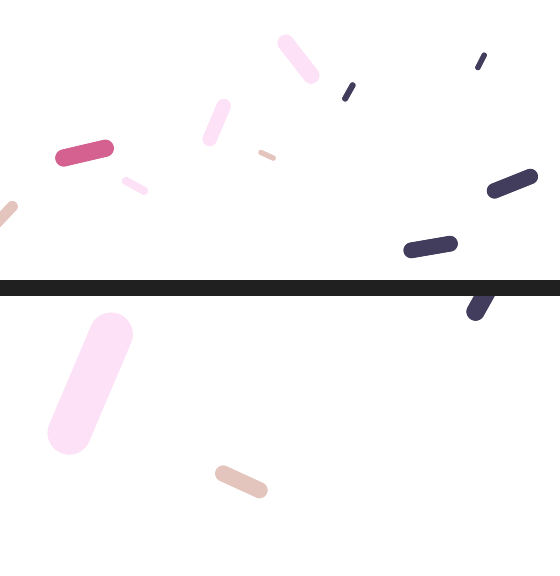
Top: the whole. Bottom: its middle third, enlarged.
Reproduce this pattern procedurally as a WebGL 2 fragment shader.

```glsl
#version 300 es
precision highp float;

uniform vec2 u_resolution;
out vec4 fragColor;

#define PIECES 10
#define STRETCH 2.45
#define SPREAD_START vec2(0.915, 0.30)
#define SPREAD_STEP vec2(0.618, 0.57)
#define MARGIN 0.11

const vec3 PAPER = vec3(1.0);
const vec3 NAVY = vec3(0.258, 0.240, 0.363);
const vec3 BLUSH = vec3(0.992, 0.886, 0.969);
const vec3 ROSE = vec3(0.830, 0.380, 0.560);
const vec3 SAND = vec3(0.890, 0.773, 0.745);

struct Piece {
    vec3 color;
    float tilt;   // radians
    float radius; // in canvas heights
};

// Large pieces come first, small ones last
const Piece CONFETTI[PIECES] = Piece[PIECES](
    Piece(NAVY, 0.38, 0.0280),
    Piece(BLUSH, -0.91, 0.0300),
    Piece(ROSE, 0.23, 0.0310),
    Piece(NAVY, 0.17, 0.0285),
    Piece(BLUSH, 1.17, 0.0260),
    Piece(SAND, 0.81, 0.0200),
    Piece(NAVY, 1.06, 0.0110),
    Piece(BLUSH, -0.50, 0.0148),
    Piece(NAVY, 1.10, 0.0100),
    Piece(SAND, -0.43, 0.0097));

// Signed distance to a rounded bar centred at the origin
float barDistance(vec2 p, vec2 direction, float halfLength, float radius) {
    float along = clamp(dot(p, direction), -halfLength, halfLength);
    return length(p - direction * along) - radius;
}

// Evenly spread centres, kept off the top and bottom edges
vec2 pieceCenter(float index, float aspect) {
    vec2 spot = fract(SPREAD_START + index * SPREAD_STEP);
    spot.y = mix(MARGIN, 1.0 - MARGIN, spot.y);
    return spot * vec2(aspect, 1.0);
}

void main() {
    // One unit is the canvas height
    vec2 p = gl_FragCoord.xy / u_resolution.y;
    float aspect = u_resolution.x / u_resolution.y;
    float halfPixel = 0.5 / u_resolution.y;
    vec3 color = PAPER;

    // Scattered confetti
    for (int i = 0; i < PIECES; i++) {
        Piece piece = CONFETTI[i];
        vec2 direction = vec2(cos(piece.tilt), sin(piece.tilt));
        vec2 offset = p - pieceCenter(float(i), aspect);
        float d = barDistance(offset, direction, STRETCH * piece.radius, piece.radius);
        float coverage = 1.0 - smoothstep(-halfPixel, halfPixel, d);
        color = mix(color, piece.color, coverage);
    }

    fragColor = vec4(color, 1.0);
}
```
